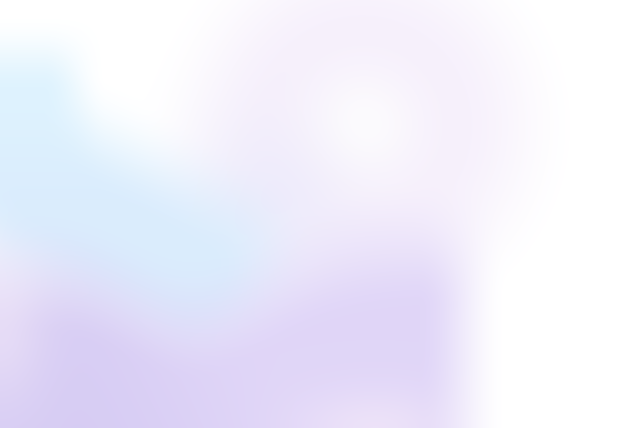
Write a Shadertoy shader that draws this background.

```glsl
// A pale pastel backdrop: a pink halo with a white core, a bent blue haze
// and a lavender bank along the bottom, fading to white at the right.
// Soft masks from distances and smooth ramps are blended layer by layer.

// Positions and widths are in units of the canvas height.
const vec3 WHITE         = vec3(1.0);
const vec3 PINK          = vec3(0.963, 0.937, 0.985);
const vec3 CORE          = vec3(0.992, 0.990, 0.993);
const vec3 VEIL          = vec3(0.910, 0.910, 0.980);
const vec3 BLUE_HIGH     = vec3(0.870, 0.950, 0.995);
const vec3 BLUE_LOW      = vec3(0.855, 0.925, 0.990);
const vec3 LAVENDER_DEEP = vec3(0.840, 0.800, 0.953);
const vec3 LAVENDER_PALE = vec3(0.878, 0.837, 0.970);
const vec3 ROSE          = vec3(0.950, 0.910, 0.975);

const vec2  HALO_CENTRE = vec2(0.85, 0.707);
const float HALO_INNER  = 0.20;
const float HALO_OUTER  = 0.52;
const float CORE_RADIUS = 0.13;
const vec2  VEIL_CENTRE = vec2(0.60, 0.50);
const vec2  HAZE_START  = vec2(0.12, 0.55);
const vec2  HAZE_END    = vec2(0.45, 0.36);
const float BANK_HEIGHT = 0.37;
const float BANK_BLUR   = 0.15;

// One below the inner edge, zero beyond the outer edge.
float fade(float inner, float outer, float x) {
    return 1.0 - smoothstep(inner, outer, x);
}

// Elliptical Gaussian glow.
float glow(vec2 p, vec2 centre, vec2 radius) {
    vec2 d = (p - centre) / radius;
    return exp(-dot(d, d));
}

float segmentDistance(vec2 p, vec2 a, vec2 b) {
    vec2 ab = b - a;
    float t = clamp(dot(p - a, ab) / dot(ab, ab), 0.0, 1.0);
    return length(p - a - t * ab);
}

// Vertical haze on the left joined to a slanting band.
float blueMask(vec2 p) {
    float strip = fade(0.10, 0.25, p.x)
                * fade(0.78, 0.97, p.y)
                * smoothstep(0.40, 0.58, p.y);
    float band = fade(0.06, 0.30, segmentDistance(p, HAZE_START, HAZE_END));
    return 1.0 - (1.0 - strip) * (1.0 - band);
}

// Lower bank with a dipping upper rim and a soft right end.
float bankMask(vec2 p) {
    float dip = (p.x - 0.45) / 0.20;
    float rim = BANK_HEIGHT + 0.06 * smoothstep(0.5, 1.0, p.x)
              - 0.11 * exp(-dip * dip);
    return fade(rim - BANK_BLUR, rim + BANK_BLUR, p.y)
         * fade(0.98, 1.19, p.x);
}

void mainImage(out vec4 fragColor, in vec2 fragCoord) {
    vec2 p = fragCoord / iResolution.y;
    p.x *= 1.5 * iResolution.y / iResolution.x;

    // Halo and its bright core
    float halo = fade(HALO_INNER, HALO_OUTER, distance(p, HALO_CENTRE));
    vec3 color = mix(WHITE, PINK, halo);
    color = mix(color, CORE, 0.92 * glow(p, HALO_CENTRE, vec2(CORE_RADIUS)));

    // Lavender veil between the halo and the haze
    color = mix(color, VEIL, 0.7 * glow(p, VEIL_CENTRE, vec2(0.20)));

    // Blue haze
    vec3 blue = mix(BLUE_LOW, BLUE_HIGH, smoothstep(0.5, 0.8, p.y));
    color = mix(color, blue, blueMask(p));

    // Lavender bank, warmed by two rose glows on the borders
    vec3 bank = mix(LAVENDER_DEEP, LAVENDER_PALE,
                    smoothstep(0.15, 0.75, p.x + 0.5 * p.y));
    bank = mix(bank, ROSE, 0.55 * glow(p, vec2(0.0, 0.24), vec2(0.11, 0.18)));
    bank = mix(bank, ROSE, 0.65 * glow(p, vec2(0.88, 0.0), vec2(0.18, 0.09)));
    color = mix(color, bank, bankMask(p));

    fragColor = vec4(color, 1.0);
}
```
